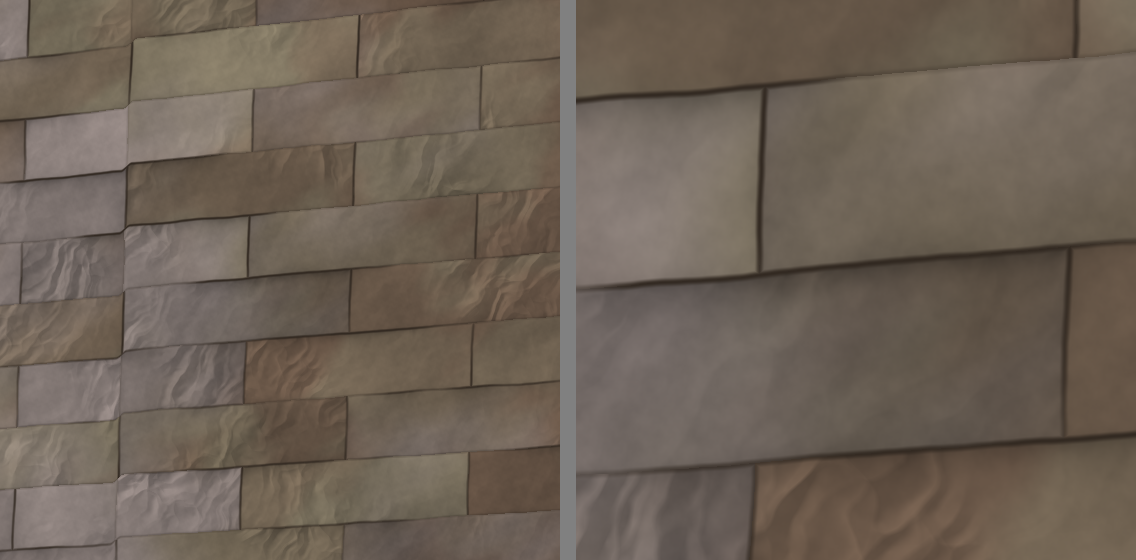
Left, the full canvas; right, a detail of the centre.
Reproduce this texture procedurally as a WebGL 1 fragment shader.

```glsl
precision highp float;
// Split-face stone wall: long blocks in running bond, courses climbing to the
// right in mild perspective, with a small step at a panel seam on the left.
// Cellular relief lit from the upper left chips the faces; sines tint them.
uniform vec2 u_resolution;

#define BLOCK_LENGTH 0.405
#define BOND_OFFSET 0.455
#define COURSE_LEFT 0.1095
#define COURSE_RIGHT 0.1156
#define JOINT_WIDTH 0.0030
#define SEAM_STEP 0.012
#define CHIP_DEPTH 1.45
#define BLOCK_CONTRAST 0.20
#define OLIVE vec3(0.468, 0.432, 0.358)
#define BROWN vec3(0.422, 0.346, 0.286)
#define MAUVE vec3(0.525, 0.482, 0.470)
#define JOINT vec3(0.190, 0.155, 0.125)

float hash(vec2 p) {
  vec3 q = fract(p.xyx * 0.1031);
  q += dot(q, q.yzx + 33.33);
  return fract((q.x + q.y) * q.z);
}

// Layered, turned sines, roughly -1 to 1
float waves(vec2 p) {
  float sum = 0.0, amp = 0.5;
  for (int i = 0; i < 5; i++) {
    p = mat2(0.8, 0.6, -0.6, 0.8) * p * 1.75 + 1.3;
    sum += amp * sin(p.x + 1.5 * sin(p.y));
    amp *= 0.6;
  }
  return sum;
}

// Distance to the nearest scattered cell centre
float cells(vec2 p) {
  vec2 cell = floor(p), f = fract(p);
  float nearest = 4.0;
  for (int y = -1; y <= 1; y++) {
    for (int x = -1; x <= 1; x++) {
      vec2 o = vec2(float(x), float(y));
      vec2 c = cell + o;
      vec2 d = o + vec2(hash(c), hash(c + 57.0)) - f;
      nearest = min(nearest, dot(d, d));
    }
  }
  return sqrt(nearest);
}

// Stone height: chips drawn out along a steep diagonal
float relief(vec2 p, vec2 id) {
  vec2 q = vec2(dot(p, vec2(0.87, -0.5)) * 19.0, dot(p, vec2(0.5, 0.87)) * 9.0);
  q += 0.5 * vec2(waves(p * 9.0 + id), waves(p.yx * 8.0 - id)) + id * 7.3;
  return cells(q) + 0.35 * cells(q * 2.3 + 11.0);
}

// Soft joint line at distance d
float joint(float d, float px) {
  return 1.0 - smoothstep(0.0, JOINT_WIDTH + 0.5 * px, d);
}

void main() {
  vec2 p = gl_FragCoord.xy / u_resolution;
  float px = 1.0 / min(u_resolution.x, u_resolution.y);
  vec2 w = p + 0.0014 * vec2(waves(p * 14.0), waves(p.yx * 14.0 + 7.0));

  // Courses, stepped down left of the seam
  float fromSeam = w.x - 0.205 - 0.031 * w.y;
  float left = 1.0 - smoothstep(-0.010, 0.010, fromSeam);
  float pitch = mix(COURSE_LEFT, COURSE_RIGHT, w.x);
  float course = (w.y - mix(0.028, 0.0885, w.x) + SEAM_STEP * left) / pitch;
  float row = floor(course);
  float odd = mod(row, 2.0);

  // Blocks along each course; the seam splits the even courses
  float along = (w.x - 0.022 - 0.031 * w.y) / BLOCK_LENGTH - BOND_OFFSET * odd;
  vec2 id = vec2(floor(along), row);
  id.x += 40.0 * step(fromSeam, 0.0) * (1.0 - odd);
  float h1 = hash(id + 13.0), h2 = hash(id + 71.0), h3 = hash(id + 129.0);

  // Distances to the joints
  float side = (0.5 - abs(fract(along) - 0.5)) * BLOCK_LENGTH;
  float top = (1.0 - fract(course)) * pitch;
  float bed = min(top, fract(course) * pitch);

  // Stains with fairly crisp diagonal borders, mauve left and brown right
  vec2 lean = vec2(p.x - 0.45 * p.y, p.y);
  float stain = smoothstep(-0.35, 0.35, waves(lean * 4.0 + id * 0.6));
  float warm = clamp(0.55 * p.x + 0.6 * stain + 0.7 * (h1 - 0.5) - 0.08, 0.0, 1.0);
  float cool = smoothstep(0.25, 0.80, 0.78 - 0.60 * p.x - 0.15 * p.y
    + 0.28 * waves(lean * 3.1 + 4.0) + 0.7 * (h2 - 0.5));
  vec3 color = mix(mix(OLIVE, BROWN, warm), MAUVE, 0.95 * cool);

  // Chipped faces, worn smooth in places
  vec2 toLight = vec2(-0.0016, 0.0012);
  float slope = relief(p - toLight, id) - relief(p + toLight, id);
  float rough = 0.12 + 0.88 * smoothstep(-0.1, 0.8, waves(p * 4.5 + id * 2.0));
  float shade = 1.0 + CHIP_DEPTH * rough * clamp(slope, -0.08, 0.11);
  shade += 0.09 * waves(lean * 7.0 + id) + 0.025 * waves(p * 45.0);
  shade += 0.018 * waves(p * 130.0);

  // Tone of each block, and slow light across the wall
  shade += BLOCK_CONTRAST * (h3 - 0.5) - 0.13 * step(0.86, h3);
  shade += 0.07 * waves(p * 1.6 + 2.0) - 0.02;

  // Uneven overhangs: shadow below deep joints, bright lip at shallow ones
  float depth = smoothstep(-0.5, 0.5, waves(vec2(p.x * 3.5, floor(course + 0.5) * 5.1)));
  shade -= 0.24 * depth * exp(-top / 0.016);
  shade += 0.14 * (1.0 - depth) * exp(-top / 0.005);
  shade -= 0.08 * exp(-min(side, bed) / 0.005);
  color *= clamp(shade, 0.45, 1.25);

  // Joint lines and the fainter seam
  float bedLine = joint(bed, px) * mix(0.22, 0.95, depth);
  float sideLine = joint(side, px) * clamp(0.7 + 0.45 * waves(p * 6.0), 0.3, 0.95);
  float seamLine = joint(abs(fromSeam), px) * 0.15 * (1.0 - odd);
  color = mix(color, JOINT, max(max(bedLine, sideLine), seamLine));
  gl_FragColor = vec4(color, 1.0);
}
```
